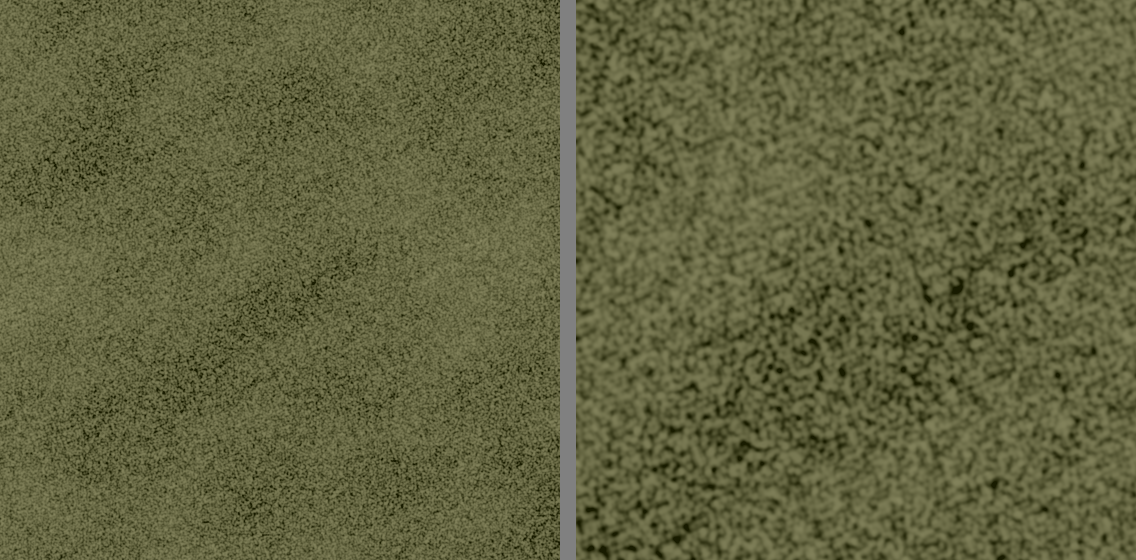
Left, the full canvas; right, a detail of the centre.
This texture is drawn by a WebGL 1 fragment shader. Its source:

```glsl
precision highp float;
// Worn olive felt: fine fibrous grain over soft diagonal mottling.
uniform vec2 u_resolution;

float hash(vec2 cell) {
  vec3 p = fract(cell.xyx * vec3(0.1031, 0.1030, 0.0973));
  p += dot(p, p.yzx + 33.33);
  return fract((p.x + p.y) * p.z);
}

vec2 gradient(vec2 cell) {
  float angle = 6.2832 * hash(cell);
  return vec2(cos(angle), sin(angle));
}

float gradientNoise(vec2 p) {
  vec2 i = floor(p), f = p - i;
  vec2 u = f * f * f * (f * (f * 6.0 - 15.0) + 10.0);
  vec2 e = vec2(1.0, 0.0);
  float bottom = mix(dot(gradient(i), f), dot(gradient(i + e), f - e), u.x);
  float top = mix(dot(gradient(i + e.yx), f - e.yx), dot(gradient(i + 1.0), f - 1.0), u.x);
  return mix(bottom, top, u.y);
}

vec2 rotate(vec2 p, float angle) {
  float c = cos(angle), s = sin(angle);
  return vec2(c * p.x + s * p.y, c * p.y - s * p.x);
}

// Cloudy wear, stretched along a rising diagonal.
float mottling(vec2 uv) {
  vec2 p = rotate(uv, 0.5) * vec2(2.2, 3.4) + 17.3;
  float sum = 0.0, weight = 1.0;
  for (int octave = 0; octave < 5; octave++) {
    sum += weight * gradientNoise(p);
    p = rotate(p, 0.25) * 2.03 + 41.7;
    weight *= 0.68;
  }
  return sum;
}

// Round grain crossed by short fibres in several directions.
float feltGrain(vec2 uv) {
  float grain = 0.72 * gradientNoise(rotate(uv, 0.37) * 235.0 + 60.0);
  for (int layer = 0; layer < 3; layer++) {
    float k = float(layer);
    vec2 p = rotate(uv, 1.05 * k - 0.6) * vec2(95.0, 205.0);
    grain += 0.38 * gradientNoise(p + 73.0 * (k + 1.0));
  }
  return grain + 0.28 * gradientNoise(rotate(uv, 0.8) * 62.0 + 29.0);
}

// Rare, tiny horizontal nicks, one candidate per cell.
float nicks(vec2 uv) {
  vec2 cell = floor(uv * 9.0);
  vec2 centre = 0.2 + 0.6 * vec2(hash(cell + 5.0), hash(cell + 91.0));
  vec2 d = (fract(uv * 9.0) - centre) / 9.0;
  d.x -= clamp(d.x, -0.005, 0.005);
  return step(0.95, hash(cell + 150.0)) * (1.0 - smoothstep(0.0007, 0.0025, length(d)));
}

void main() {
  vec2 uv = gl_FragCoord.xy / min(u_resolution.x, u_resolution.y);
  float wear = mottling(uv);

  // Dark patches are rougher; the squared term deepens the dark specks.
  float grain = 4.6 * feltGrain(uv) * clamp(1.0 - 0.75 * wear, 0.7, 1.4);
  float tone = 0.7 + 0.185 * grain - 0.024 * grain * grain + 0.24 * wear;
  tone -= 0.55 * nicks(uv);

  vec3 darkOlive = vec3(0.16, 0.17, 0.05);
  vec3 paleOlive = vec3(0.49, 0.49, 0.34);
  gl_FragColor = vec4(mix(darkOlive, paleOlive, clamp(tone, -0.2, 1.2)), 1.0);
}
```
